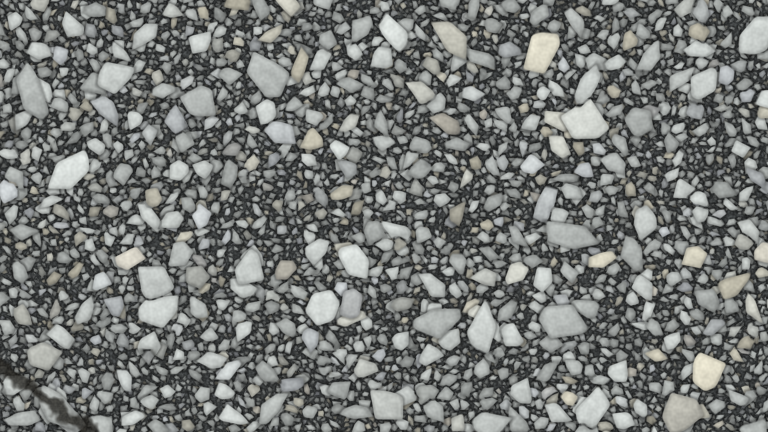
Give the GLSL for this texture, as a Shadertoy shader.

```glsl
// Worn asphalt: pale angular stone chips of many sizes packed in dark bitumen.
#define LAYERS 5
#define FINEST_CELL 0.0135
#define CELL_GROWTH 1.68
#define EDGE_SOFTNESS 0.0040
#define STONE_GAP 0.0016
#define SHADOW_WIDTH 0.007
#define MOTTLE 0.07
#define BITUMEN vec3(0.262, 0.274, 0.276)
#define CRACK_COLOUR vec3(0.15, 0.145, 0.13)
#define COOL_TINT vec3(0.98, 1.005, 0.99)
#define WARM_TINT vec3(1.02, 1.0, 0.91)

const float TAU = 6.28318;

// Integer hash: three random values in 0..1
vec3 hash3(vec2 id, float salt) {
    uvec3 v = uvec3(ivec3(vec3(id, salt)));
    v = v * 1664525u + 1013904223u;
    v.x += v.y * v.z; v.y += v.z * v.x; v.z += v.x * v.y;
    v ^= v >> 16u;
    v.x += v.y * v.z; v.y += v.z * v.x; v.z += v.x * v.y;
    return vec3(v >> 8u) / 16777216.0;
}

float cornerSlope(vec2 corner, vec2 offset) {
    float angle = TAU * hash3(corner, 7.0).x;
    return dot(vec2(cos(angle), sin(angle)), offset);
}

float gradientNoise(vec2 p) {
    vec2 i = floor(p), f = p - i;
    vec2 u = f * f * f * (f * (f * 6.0 - 15.0) + 10.0);
    vec2 e = vec2(1.0, 0.0);
    return mix(mix(cornerSlope(i, f), cornerSlope(i + e.xy, f - e.xy), u.x),
               mix(cornerSlope(i + e.yx, f - e.yx), cornerSlope(i + 1.0, f - 1.0), u.x), u.y);
}

float smoothMax(float a, float b, float k) {
    float h = max(k - abs(a - b), 0.0) / k;
    return max(a, b) + 0.25 * h * h * k;
}

// Convex chip cut by six irregular half planes
float chipDistance(vec2 q, vec2 id, float salt) {
    vec3 shape = hash3(id, salt + 20.0);
    float angle = (shape.x - 0.5) * 2.7;
    float radius = mix(0.29, 0.45, shape.y);
    float stretch = mix(1.0, 1.4, shape.z);
    float c = cos(angle), s = sin(angle);
    q = mat2(c, -s, s, c) * q * vec2(1.0 / stretch, stretch);
    float d = -1.0;
    for (int i = 0; i < 6; i++) {
        vec3 cut = hash3(id, salt + 30.0 + float(i));
        float facing = (float(i) + 0.9 * (cut.x - 0.5)) * TAU / 6.0;
        float plane = dot(q, vec2(cos(facing), sin(facing))) - radius * mix(0.66, 1.12, cut.y);
        d = smoothMax(d, plane, 0.07);
    }
    return d / stretch;
}

// One size class of chips, laid over what lies beneath
void addStones(inout vec3 colour, vec2 p, float cell, float share, float tone, float salt) {
    vec2 grid = p / cell, base = floor(grid);
    vec2 nearId = base, nearOffset = vec2(0.0);
    float near = 9.0, second = 9.0;
    for (int y = -1; y <= 1; y++)
    for (int x = -1; x <= 1; x++) {
        vec2 id = base + vec2(x, y);
        vec3 place = hash3(id, salt);
        float density = 1.0 - 0.3 * gradientNoise(id * cell * 5.0);
        if (place.z > share * density) continue;
        vec2 offset = grid - id - 0.1 - 0.8 * place.xy;
        float d = chipDistance(offset, id, salt);
        if (d < near) {
            second = near; near = d;
            nearId = id; nearOffset = offset;
        } else second = min(second, d);
    }
    float d = max(near * cell, 0.5 * (near - second) * cell + STONE_GAP);

    // Face tone, mottling and light from the upper left
    vec3 look = hash3(nearId, salt + 50.0);
    float value = tone + 0.2 * (look.x - 0.5);
    value += 0.12 * dot(nearOffset, vec2(-0.5, 0.85));
    value += MOTTLE * (gradientNoise(p * 45.0) + 0.7 * gradientNoise(p * 130.0));
    value -= 0.12 * smoothstep(-0.009, 0.0, d);
    vec3 face = value * mix(COOL_TINT, WARM_TINT, smoothstep(0.8, 1.0, look.y));
    face.b += 0.02 * smoothstep(0.8, 1.0, look.z);

    colour *= mix(0.7, 1.0, smoothstep(0.0, SHADOW_WIDTH, d));
    colour = mix(face, colour, smoothstep(-EDGE_SOFTNESS, EDGE_SOFTNESS, 2.0 * d));
}

void mainImage(out vec4 fragColor, in vec2 fragCoord) {
    vec2 p = fragCoord / iResolution.y;

    // Gritty binder
    float grit = gradientNoise(p * 100.0) + gradientNoise(p * 190.0 + 40.0);
    vec3 colour = BITUMEN * (1.0 + 0.4 * grit);

    // Chips from fine to coarse
    for (int i = 0; i < LAYERS; i++) {
        float k = float(i);
        float cell = FINEST_CELL * pow(CELL_GROWTH, k);
        float tone = mix(0.6, 0.775, sqrt(k / float(LAYERS - 1)));
        addStones(colour, p, cell, 0.9 - 0.042 * k * k, tone, 100.0 * (k + 1.0));
    }

    // Ragged dark crack across the lower left corner
    float across = dot(p - vec2(0.0, 0.15), normalize(vec2(0.15, 0.21)));
    across += 0.022 * gradientNoise(p * 22.0) + 0.008 * gradientNoise(p * 70.0);
    float crack = 1.0 - smoothstep(0.006, 0.02, abs(across));
    colour = mix(colour, CRACK_COLOUR * (1.0 + 0.4 * grit), 0.8 * crack);

    fragColor = vec4(clamp(colour, 0.0, 1.0), 1.0);
}
```
